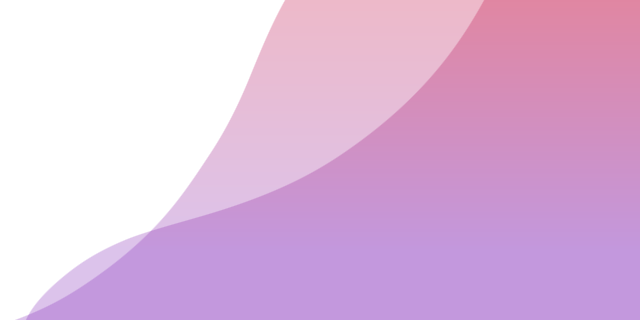
Write a Shadertoy shader that draws this background.

```glsl
// Two translucent waves over white, shaded from rose at the top to lilac below.

const vec3 PAPER = vec3(1.0);
const vec3 ROSE = vec3(0.880, 0.527, 0.635);
const vec3 LILAC = vec3(0.765, 0.595, 0.865);
const float LILAC_HEIGHT = 0.22;  // the gradient reaches lilac here
const float SINGLE_TINT = 0.58;   // strength of one layer against two

// Wave edges as knots: height, x, slope dx/dy (unit: canvas height)
const int KNOTS = 6;
const vec3 STEEP_WAVE[KNOTS] = vec3[KNOTS](
    vec3(0.000, 0.047, 2.70), vec3(0.125, 0.286, 1.45),
    vec3(0.286, 0.479, 0.97), vec3(0.520, 0.657, 0.66),
    vec3(0.760, 0.781, 0.41), vec3(1.000, 0.891, 0.56));
const vec3 BROAD_WAVE[KNOTS] = vec3[KNOTS](
    vec3(0.000, 0.081, 0.45), vec3(0.133, 0.195, 1.20),
    vec3(0.250, 0.391, 2.40), vec3(0.323, 0.625, 3.45),
    vec3(0.536, 1.094, 1.42), vec3(1.000, 1.513, 0.55));

// Cubic Hermite curve between two knots
float hermite(vec3 a, vec3 b, float y) {
    float span = b.x - a.x;
    float t = (y - a.x) / span;
    float s = 1.0 - t;
    return s * s * ((1.0 + 2.0 * t) * a.y + t * span * a.z)
         + t * t * ((1.0 + 2.0 * s) * b.y - s * span * b.z);
}

// Horizontal position of a wave edge at height y
float edgeX(vec3 knots[KNOTS], float y) {
    float x = hermite(knots[0], knots[1], y);
    for (int i = 1; i < KNOTS - 1; i++) {
        if (y >= knots[i].x) x = hermite(knots[i], knots[i + 1], y);
    }
    return x;
}

// Smooth coverage of the area right of an edge
float coverage(float d) {
    return clamp(0.5 + d / max(fwidth(d), 1e-5), 0.0, 1.0);
}

void mainImage(out vec4 fragColor, in vec2 fragCoord) {
    vec2 p = fragCoord / iResolution.y;

    // Areas of the two waves
    float steep = coverage(p.x - edgeX(STEEP_WAVE, p.y));
    float broad = coverage(p.x - edgeX(BROAD_WAVE, p.y));

    // Shared vertical gradient, stronger where the waves overlap
    float rise = clamp((p.y - LILAC_HEIGHT) / (1.0 - LILAC_HEIGHT), 0.0, 1.0);
    vec3 tint = mix(LILAC, ROSE, rise);
    float strength = mix(SINGLE_TINT * max(steep, broad), 1.0, steep * broad);

    fragColor = vec4(mix(PAPER, tint, strength), 1.0);
}
```
